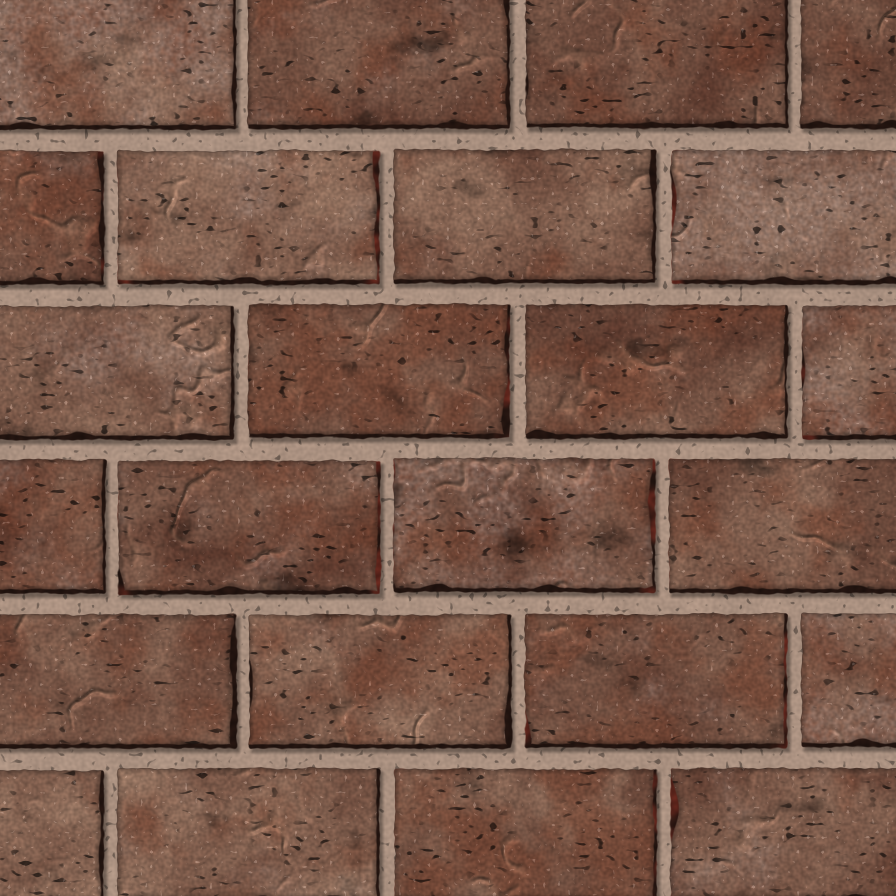
Give the GLSL for this texture, as a Shadertoy shader.

```glsl
float hash(vec2 p) {
    vec3 q = fract(p.xyx * vec3(0.1031, 0.1030, 0.0973));
    q += dot(q, q.yzx + 33.33);
    return fract((q.x + q.y) * q.z);
}

vec2 gradientAt(vec2 cell) {
    float angle = 6.2832 * hash(cell);
    return vec2(cos(angle), sin(angle));
}

// Gradient noise, roughly -1 to 1
float noise(vec2 p) {
    vec2 i = floor(p), f = fract(p);
    vec2 u = f * f * f * (f * (f * 6.0 - 15.0) + 10.0);
    vec2 e = vec2(1, 0);
    float low = mix(dot(gradientAt(i), f), dot(gradientAt(i + e), f - e), u.x);
    float high = mix(dot(gradientAt(i + e.yx), f - e.yx), dot(gradientAt(i + 1.0), f - 1.0), u.x);
    return 1.4 * mix(low, high, u.y);
}

float fbm(vec2 p) {
    float sum = 0.0, amplitude = 0.5;
    for (int i = 0; i < 5; i++) {
        sum += amplitude * noise(p);
        p = mat2(1.6, 1.2, -1.2, 1.6) * p + 17.3;
        amplitude *= 0.5;
    }
    return sum;
}

float box(vec2 p, vec2 halfSize) {
    vec2 d = abs(p) - halfSize;
    return length(max(d, 0.0)) + min(max(d.x, d.y), 0.0);
}

// Scattered creases and folds pressed into the clay
float creaseHeight(vec2 p) {
    float bend = noise(p * 13.0 + 4.0) + 0.3 * noise(p * 36.0);
    float patches = smoothstep(0.1, 0.5, noise(p * 11.0 + 31.0));
    return patches * smoothstep(0.14, 0.0, abs(bend));
}

vec3 mortarColor(vec2 uv, vec2 local, vec2 halfSize) {
    vec3 col = vec3(0.67, 0.57, 0.505);
    col *= 1.0 + 0.08 * fbm(uv * 25.0) + 0.07 * noise(uv * 210.0);
    col *= 1.0 - 0.35 * smoothstep(0.4, 0.7, noise(uv * 130.0));
    float shade = box(local - vec2(0.003, -0.004), halfSize - 0.001);
    return col * mix(0.65, 1.0, smoothstep(-0.001, 0.005, shade));
}

vec3 clayColor(vec2 q, vec2 id) {
    // Broad tone, different for each brick
    float cloud = fbm(q * 9.0 + 0.5 * fbm(q * 14.0));
    float tone = 0.5 + 0.8 * cloud + 0.5 * (hash(id + 3.0) - 0.5);
    vec3 col = mix(vec3(0.36, 0.225, 0.178), vec3(0.58, 0.45, 0.375), clamp(tone, 0.0, 1.0));

    // Rust, pale bloom and soot
    float rust = smoothstep(0.0, 0.5, fbm(q * 12.0 + 50.0) + 0.5 * hash(id + 8.0) - 0.2);
    col = mix(col, vec3(0.43, 0.235, 0.165), 0.55 * rust);
    float bloom = smoothstep(0.0, 0.6, fbm(q * 11.0 + 80.0) + 0.9 * hash(id + 14.0) - 0.5);
    bloom *= 0.55 + 0.45 * noise(q * 150.0);
    col = mix(col, vec3(0.65, 0.56, 0.52), 0.6 * bloom);
    col *= 1.0 - 0.4 * smoothstep(0.2, 0.6, fbm(q * vec2(13.0, 18.0) + 120.0));

    // Pale folds lit from the upper left
    float crease = creaseHeight(q);
    float relief = crease - creaseHeight(q + vec2(-0.002, 0.003));
    col = mix(col, vec3(0.60, 0.45, 0.36), 0.3 * crease);
    col *= 1.0 - 0.5 * clamp(relief, -0.4, 0.8);

    // Sandy grain, short cracks and pits
    col *= 1.0 + 0.14 * noise(q * 240.0) + 0.10 * noise(q * 120.0);
    float cracks = smoothstep(0.38, 0.65, noise(q * vec2(75.0, 150.0)));
    float worn = smoothstep(-0.3, 0.4, noise(q * 16.0 + 9.0));
    col *= 1.0 - 0.6 * cracks * worn;
    return col + 0.14 * smoothstep(0.5, 0.75, noise(q * 180.0 + 7.0));
}

void mainImage(out vec4 fragColor, in vec2 fragCoord) {
    vec2 uv = fragCoord / iResolution.xy;
    float pixel = 1.0 / iResolution.y;
    vec2 pitch = vec2(0.308, 0.1728), halfSize = vec2(0.146, 0.0745);

    // Running bond, rows counted down from the top
    vec2 grid = vec2(uv.x - 0.4245, 0.9306 - uv.y) / pitch + 0.5;
    float row = floor(grid.y);
    grid.x += 0.474 * mod(row, 2.0);
    vec2 id = vec2(floor(grid.x), row) + 20.0;
    vec2 local = (fract(grid) - 0.5) * pitch * vec2(1, -1);
    local += 0.003 * (vec2(hash(id + 41.0), hash(id + 67.0)) - 0.5);
    vec2 q = local + 30.0 * vec2(hash(id), hash(id + 5.0));

    // Uneven outline, with chips along the lower and side edges
    float outer = box(local, halfSize - 0.002) - 0.002;
    outer += 0.0016 * noise(q * 32.0) + 0.0012 * noise(q * 110.0);
    float rough = 0.0012 * noise(q * 85.0);
    float bottom = 0.0045 + rough + 0.008 * max(noise(vec2(q.x * 24.0, id.y)) - 0.1, 0.0);
    float right = 0.003 + rough + 0.014 * hash(id + 23.0) * max(noise(vec2(id.x, q.y * 14.0)) + 0.1, 0.0);
    float left = 0.016 * step(0.6, hash(id + 29.0)) * max(noise(vec2(id.x + 0.5, q.y * 15.0)), 0.0) - 0.002;
    float face = max(outer, -local.y - halfSize.y + bottom);
    face = max(face, max(local.x - halfSize.x + right, -local.x - halfSize.x + left));

    // Mortar, shaded brick sides, then the brick face
    float redSide = step(0.55, hash(id + 37.0)) * smoothstep(0.125, 0.14, abs(local.x));
    redSide *= smoothstep(-0.2, 0.4, noise(q * 30.0));
    vec3 side = mix(vec3(0.13, 0.075, 0.058), vec3(0.36, 0.14, 0.105), redSide);
    side *= 1.0 + 0.25 * noise(q * 130.0);
    vec3 clay = clayColor(q, id) * mix(0.78, 1.0, smoothstep(0.0, 0.007, -face));
    vec3 col = mix(side, mortarColor(uv, local, halfSize), smoothstep(-pixel, pixel, outer));
    col = mix(clay, col, smoothstep(-pixel, pixel, face));
    fragColor = vec4(clamp(col, 0.0, 1.0), 1.0);
}
```
